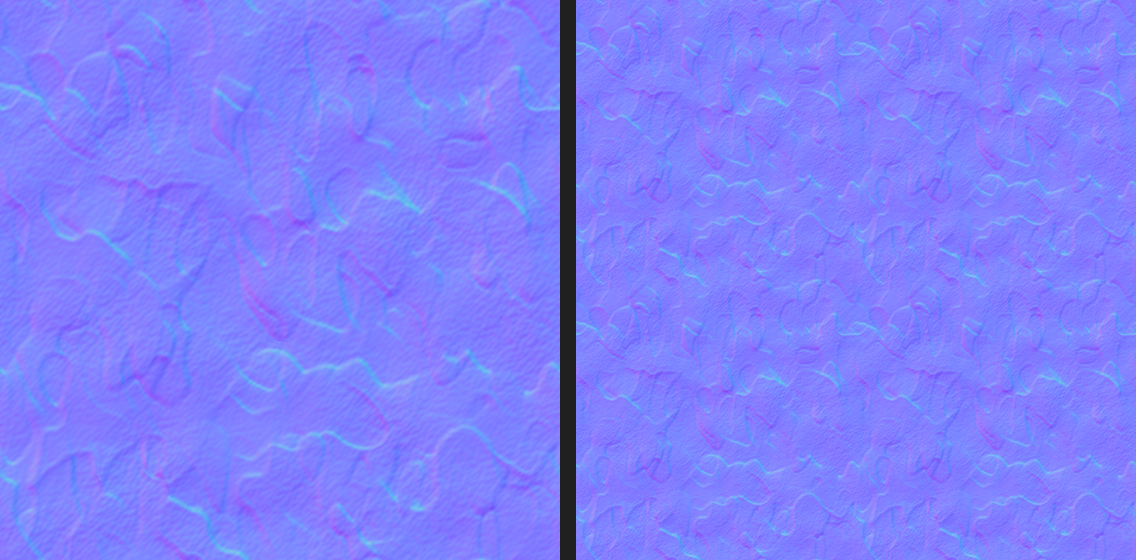
Left, the tile; right, the same tile 2 across and 2 down.
A Shadertoy shader for this texture map:

```glsl
// Tiling normal map of flaking bark: overlapping lobed plates, tall oval scales and slanted grain.
// Edges are contours of wrapped gradient noise, turned into slopes by their distance;
// upper plates hide lower ones, and the slopes are encoded as a tangent-space normal.

const float TAU = 6.2831853;
const int   EDGE_LAYERS = 5;
const float EDGE_SLOPE = 0.42;
const float EDGE_WIDTH = 0.0045;
const float PLATE_COVER = 0.75;
const vec2  SCALE_GRID = vec2(6.0, 4.0);
const float SCALE_SHARE = 0.72;
const float SCALE_SLOPE = 0.34;
const float SCALE_COVER = 0.8;
const float WARP = 0.024;
const float GRAIN_CELLS = 30.0;
const float GRAIN_HEIGHT = 0.00048;
const float COARSE_CELLS = 12.0;
const float COARSE_HEIGHT = 0.0006;
const vec2  SWELL_CELLS = vec2(8.0, 7.0);
const float SWELL_HEIGHT = 0.0075;
const vec2  STEEP_SIDE = vec2(0.6, 0.8);      // slopes facing here are crisp and strong
const vec2  SLOPE_SCALE = vec2(-0.7, 1.0);    // red runs against the slope
const vec2  SLOPE_BIAS = vec2(0.014, 0.008);

float hash(vec2 cell, float seed) {
    return fract(sin(dot(cell, vec2(127.1, 311.7)) + seed * 74.7) * 43758.5453);
}

// Gradient noise that wraps after "period" cells.
float corner(vec2 cell, vec2 offset, vec2 period, float seed) {
    float a = TAU * hash(mod(cell, period), seed);
    return dot(vec2(cos(a), sin(a)), offset);
}

float noise(vec2 q, vec2 period, float seed) {
    vec2 c = floor(q), f = q - c;
    vec2 u = f * f * f * (f * (f * 6.0 - 15.0) + 10.0);
    vec2 e = vec2(1.0, 0.0);
    float low  = mix(corner(c, f, period, seed), corner(c + e, f - e, period, seed), u.x);
    float high = mix(corner(c + e.yx, f - e.yx, period, seed),
                     corner(c + 1.0, f - 1.0, period, seed), u.x);
    return mix(low, high, u.y);
}

float tiled(vec2 p, vec2 cells, float seed) {
    return noise(p * cells, cells, seed);
}

vec2 warped(vec2 p, float seed) {
    vec2 cells = vec2(11.0, 9.0);
    return p + WARP * vec2(tiled(p, cells, seed), tiled(p, cells, seed + 0.5));
}

// Grain along the rising diagonal: the turned lattice has whole-number steps, so it tiles.
float grain(vec2 p, float cells, float seed) {
    vec2 count = cells * vec2(3.0, 2.0);
    return noise(count * vec2(p.x - p.y, p.x + p.y), count, seed);
}

float relief(vec2 p, float roughness) {
    return roughness * (GRAIN_HEIGHT * grain(p, GRAIN_CELLS, 1.0)
         + COARSE_HEIGHT * grain(p, COARSE_CELLS, 2.0))
         + SWELL_HEIGHT * tiled(p, SWELL_CELLS, 3.0);
}

float plates(vec2 p, float layer) {
    vec2 cells = vec2(5.0 + layer, 4.0 + floor(layer * 0.5));
    p = warped(p, 10.0 + layer);
    return tiled(p, cells, 20.0 + layer) + 0.25 * tiled(p, cells * 2.0, 30.0 + layer);
}

vec2 slope(float d, vec2 dir, float strength, float width) {
    float along = dot(dir * sign(strength), STEEP_SIDE);
    float facing = 0.5 + 0.5 * along;
    float t = d / (width * mix(1.8, 1.0, facing));
    float gain = mix(0.5, 1.1, facing) * mix(0.55, 1.0, along * along);
    return dir * strength * gain * exp(-t * t);
}

// A step with a raised lip and a soft shoulder.
vec2 edge(float d, vec2 dir, float strength, float width) {
    return slope(d, dir, strength, width)
         + slope(d - 2.3 * width, dir, -0.5 * strength, width)
         + slope(d, dir, 0.25 * strength, 5.0 * width);
}

vec2 plateEdges(vec2 p) {
    vec2 sum = vec2(0.0), e = vec2(0.001, 0.0);
    for (int i = 0; i < EDGE_LAYERS; i++) {
        float layer = float(i);
        float f = plates(p, layer);
        vec2 g = vec2(plates(p + e, layer) - f, plates(p + e.yx, layer) - f) / e.x;
        float len = max(length(g), 1.5);
        float d = (f - 0.12 * (hash(vec2(layer), 5.0) - 0.5)) / len;
        float fade = clamp(5.0 * tiled(p, vec2(4.0, 4.0), 40.0 + layer), -1.0, 1.0);
        float width = EDGE_WIDTH * mix(0.65, 1.1, hash(vec2(layer), 6.0));
        sum *= 1.0 - PLATE_COVER * abs(fade) * smoothstep(-width, width, d);
        sum += edge(d, g / len, EDGE_SLOPE * fade, width);
    }
    return sum;
}

// Tall egg-shaped scales on a jittered grid, laid over the slopes below them.
vec2 addScales(vec2 p, vec2 sum) {
    vec2 q = warped(p, 50.0);
    float fade = clamp(0.75 + 1.4 * tiled(p, vec2(7.0, 6.0), 51.0), 0.1, 1.1);
    for (int k = 0; k < 9; k++) {
        vec2 cell = floor(q * SCALE_GRID) + vec2(k % 3 - 1, k / 3 - 1);
        vec2 id = mod(cell, SCALE_GRID);
        if (hash(id, 60.0) > SCALE_SHARE) continue;
        vec2 jitter = vec2(hash(id, 61.0), hash(id, 62.0));
        float a = 0.7 * (hash(id, 63.0) - 0.5);
        mat2 turn = mat2(cos(a), sin(a), -sin(a), cos(a));
        vec2 s = turn * (q - (cell + 0.2 + 0.6 * jitter) / SCALE_GRID);
        vec2 r = mix(vec2(0.017, 0.026), vec2(0.036, 0.1), hash(id, 64.0));
        r.x *= 1.0 + 0.35 * clamp(s.y / r.y, -1.0, 1.0);
        float reach = max(length(s / r), 0.001);
        vec2 g = s / (r * r * reach);
        float len = max(length(g), 0.001), d = (reach - 1.0) / len;
        float way = hash(id, 65.0) < 0.5 ? -1.0 : 1.0;
        sum *= 1.0 - SCALE_COVER * smoothstep(EDGE_WIDTH, -EDGE_WIDTH, d);
        sum += edge(d, (g / len) * turn, SCALE_SLOPE * way * fade, EDGE_WIDTH * 0.85);
    }
    return sum;
}

void mainImage(out vec4 fragColor, in vec2 fragCoord) {
    vec2 p = fragCoord / iResolution.xy;
    vec2 e = vec2(0.0008, 0.0);
    float rough = 1.0 + 0.9 * tiled(p, vec2(6.0), 4.0);
    float h = relief(p, rough);
    vec2 tilt = vec2(relief(p + e, rough) - h, relief(p + e.yx, rough) - h) / e.x;
    tilt += addScales(p, plateEdges(p));
    vec3 normal = normalize(vec3(tilt * SLOPE_SCALE + SLOPE_BIAS, 1.0));
    fragColor = vec4(0.5 + 0.5 * normal, 1.0);
}
```
